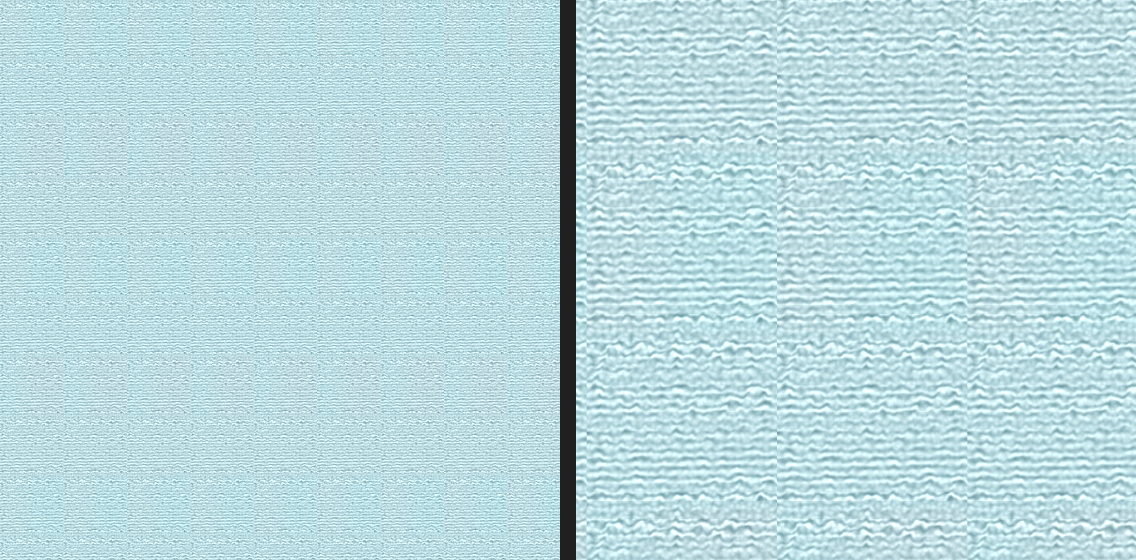
Left, the full canvas; right, a detail of the centre.
A Shadertoy shader for this texture:

```glsl
const vec2 REPEATS = vec2(8.83, 9.42);      // tiles across and down
const float THREADS = 20.0;                 // threads in one tile
const vec2 FLECKS = vec2(30.0, 30.0);       // fleck cells in one tile
const vec2 BUMPS = vec2(15.0, 13.0);        // bump cells that bend the threads
const float BEND = 0.65;                    // bending by bumps, in threads
const float WOBBLE = 0.09;                  // thread waviness, in threads
const float SEAM = 0.4;                     // thread drift across a tile
const vec3 BASE = vec3(0.730, 0.858, 0.882);
const vec3 RELIEF = vec3(0.165, 0.145, 0.140);
const vec3 GREY_SHIFT = vec3(0.016, -0.010, -0.010);
const int SAMPLES = 3;                      // per pixel side
const float TAU = 6.2831853;

float hash(vec2 p) {
    p = fract(p * vec2(0.1031, 0.1137));
    p += dot(p, p.yx + 33.33);
    return fract((p.x + p.y) * p.x * 57.31);
}

// Distance to the nearest scattered point, wrapped at the tile edge
float cellular(vec2 p, vec2 period) {
    vec2 cell = floor(p);
    float nearest = 2.0;
    for (int y = -1; y <= 1; y++) {
        for (int x = -1; x <= 1; x++) {
            vec2 id = cell + vec2(x, y);
            vec2 key = mod(id, period);
            vec2 point = id + vec2(hash(key + 3.0), hash(key + 61.0));
            nearest = min(nearest, length(p - point));
        }
    }
    return nearest;
}

// Height of the ribbed cloth, about -1 to 1
float ribHeight(vec2 tile) {
    vec2 q = fract(tile);

    // Rough bands alternate with clean, straighter ones
    float rough = 0.5 + 0.25 * sin(TAU * (q.y + 0.1)) + 0.2 * sin(TAU * (2.0 * q.y + 0.4 * q.x));

    // Threads bent unevenly by waves and bumps
    float wave = sin(TAU * (7.0 * q.x + 3.0 * q.y))
               + 0.7 * sin(TAU * (13.0 * q.x - 5.0 * q.y))
               + 0.5 * sin(TAU * (23.0 * q.x + 8.0 * q.y));
    float bump = cellular(q * BUMPS, BUMPS) - 0.47;
    float row = q.y * THREADS + SEAM * q.x + (WOBBLE * wave + BEND * bump) * (0.4 + rough);
    float thread = cos(TAU * row);
    float shade = hash(vec2(mod(floor(q.y * THREADS), THREADS), 17.0)) - 0.5;

    // Flecks thin some threads and thicken others
    float fleck = 0.47 - cellular(q * FLECKS, FLECKS);
    float strength = max(0.15, 0.85 - 0.2 * rough + 1.2 * bump + 0.7 * shade);
    return thread * strength + 0.15 * shade + fleck * mix(0.9, 1.6, rough);
}

// Soft shift between blue and grey: sides of each tile swap over four rows
float greyness(vec2 tile) {
    float side = smoothstep(0.1, 0.7, fract(tile.x)) - 0.5;
    float turn = TAU * 0.25 * (floor(tile.y) - 2.0);
    return side * cos(turn) + 0.25 * cos(turn - 0.8);
}

void mainImage(out vec4 fragColor, in vec2 fragCoord) {
    vec3 sum = vec3(0.0);
    for (int y = 0; y < SAMPLES; y++) {
        for (int x = 0; x < SAMPLES; x++) {
            vec2 offset = (vec2(x, y) + 0.5) / float(SAMPLES) - 0.5;
            vec2 uv = (fragCoord + offset) / iResolution.xy;
            vec2 tile = vec2(uv.x, 1.0 - uv.y) * REPEATS;   // tiles start at the top left
            sum += BASE + RELIEF * ribHeight(tile) + GREY_SHIFT * greyness(tile);
        }
    }
    vec3 color = sum / float(SAMPLES * SAMPLES);
    fragColor = vec4(clamp(color, 0.0, 1.0), 1.0);
}
```
